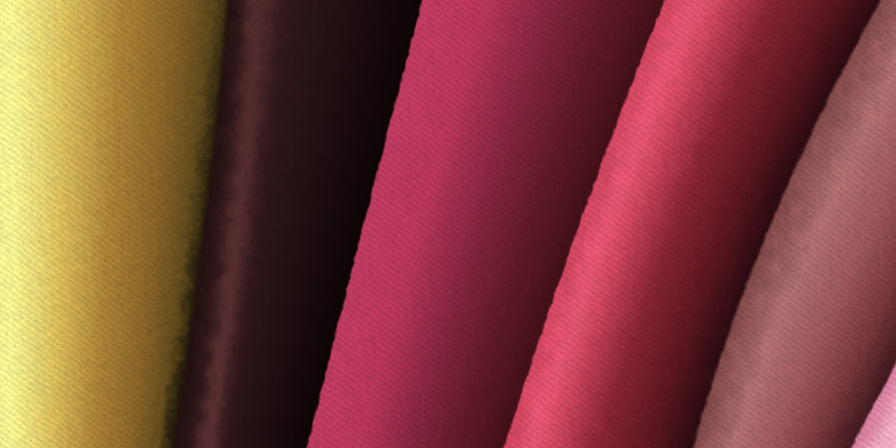
Write a Shadertoy shader that draws this texture.

```glsl
// Fanned folds of twill fabric: yellow, dark brown, magenta, coral, mauve and pink.

float hash(vec2 p) {
    return fract(sin(dot(p, vec2(127.1, 311.7))) * 43758.5453);
}

float noise(vec2 p) {
    vec2 i = floor(p), f = fract(p);
    f = f * f * (3.0 - 2.0 * f);
    return mix(mix(hash(i), hash(i + vec2(1, 0)), f.x),
               mix(hash(i + vec2(0, 1)), hash(i + vec2(1, 1)), f.x), f.y);
}

// Five colours spaced evenly over u = 0..1
vec3 ramp(float u, vec3 a, vec3 b, vec3 c, vec3 d, vec3 e) {
    float t = clamp(u, 0.0, 1.0) * 4.0;
    vec3 col = mix(a, b, clamp(t, 0.0, 1.0));
    col = mix(col, c, clamp(t - 1.0, 0.0, 1.0));
    col = mix(col, d, clamp(t - 2.0, 0.0, 1.0));
    return mix(col, e, clamp(t - 3.0, 0.0, 1.0));
}

// Horizontal place of a fold edge at height y, sagging to the left by bow
float foldEdge(float bottom, float top, float bow, float y) {
    return mix(bottom, top, y) - 4.0 * bow * y * (1.0 - y);
}

float cover(float d, float blur) {
    float w = blur + 0.8 / iResolution.y;
    return smoothstep(-w, w, d);
}

void mainImage(out vec4 fragColor, in vec2 fragCoord) {
    vec2 p = fragCoord / iResolution.y;
    p.x *= 2.0 * iResolution.y / iResolution.x;
    float y = p.y;

    // Slightly frayed edges and soft mottling of the light
    float x = p.x + 0.004 * (noise(p * 90.0) - 0.5);
    float mottle = noise(p * vec2(45.0, 30.0)) - 0.5;
    float wobble = 0.035 * mottle + 0.03 * (noise(p * 110.0) - 0.5);

    float brownEdge = foldEdge(0.385, 0.508, -0.008, y);
    float magentaEdge = foldEdge(0.685, 0.943, 0.002, y);
    float coralEdge = foldEdge(1.125, 1.484, 0.011, y);
    float mauveEdge = foldEdge(1.547, 1.966, 0.036, y);
    float pinkEdge = foldEdge(1.900, 2.430, 0.0, y);

    // Yellow fold
    float u = x / brownEdge + wobble;
    vec3 col = ramp((u - 0.07) / 0.93,
        vec3(0.95, 0.94, 0.56), vec3(0.84, 0.73, 0.35), vec3(0.66, 0.50, 0.21),
        vec3(0.52, 0.38, 0.15), vec3(0.30, 0.24, 0.09));
    col *= 1.0 - 0.6 * smoothstep(0.90, 1.02, u) * (1.0 - 0.5 * y);

    // Brown fold with a narrow sheen
    u = (x - brownEdge) / (magentaEdge - brownEdge) + wobble;
    vec3 brown = ramp(u,
        vec3(0.13, 0.06, 0.06), vec3(0.20, 0.10, 0.11), vec3(0.15, 0.07, 0.08),
        vec3(0.10, 0.04, 0.05), vec3(0.05, 0.02, 0.02));
    float sheen = (u - mix(0.26, 0.15, y)) / 0.085;
    brown += vec3(0.14, 0.08, 0.08) * exp(-sheen * sheen);
    col = mix(col, brown, cover(x - brownEdge, 0.007));

    // Magenta fold
    u = (x - magentaEdge) / (coralEdge - magentaEdge) + wobble;
    vec3 magenta = ramp(u,
        vec3(0.74, 0.23, 0.37), vec3(0.72, 0.21, 0.35), vec3(0.53, 0.15, 0.25),
        vec3(0.38, 0.10, 0.16), vec3(0.25, 0.06, 0.09));
    col = mix(col, magenta, cover(x - magentaEdge, 0.002));

    // Coral fold, brightest just inside its edge
    u = (x - coralEdge) / (mauveEdge - coralEdge) + wobble;
    vec3 coral = ramp(u,
        vec3(0.81, 0.27, 0.37), vec3(0.80, 0.27, 0.36), vec3(0.52, 0.14, 0.20),
        vec3(0.37, 0.09, 0.13), vec3(0.16, 0.04, 0.06));
    float ridge = (u - 0.14) / 0.08;
    coral += vec3(0.08, 0.06, 0.07) * exp(-ridge * ridge);
    col = mix(col, coral, cover(x - coralEdge, 0.002));

    // Mauve fold
    u = (x - mauveEdge) / (pinkEdge - mauveEdge) + wobble;
    vec3 mauve = ramp(u,
        vec3(0.50, 0.28, 0.28), vec3(0.68, 0.43, 0.43), vec3(0.60, 0.34, 0.36),
        vec3(0.47, 0.22, 0.24), vec3(0.24, 0.09, 0.11));
    col = mix(col, mauve, cover(x - mauveEdge, 0.004));

    // Pink corner
    vec3 pink = mix(vec3(0.84, 0.50, 0.62), vec3(0.94, 0.68, 0.78),
                    smoothstep(0.0, 0.08, x - pinkEdge));
    col = mix(col, pink, cover(x - pinkEdge, 0.003));

    // Diagonal twill ribs and thread grain, fading in the shadows
    float rib = sin(6.2832 * (dot(p, vec2(0.57, 0.82)) * 85.0 + 0.5 * noise(p * 25.0)));
    float grain = noise(p * 230.0) - 0.5;
    float light = smoothstep(0.15, 0.75, max(col.r, col.g));
    col *= 1.0 + 0.035 * rib * light + 0.10 * grain + 0.05 * mottle;

    fragColor = vec4(clamp(col, 0.0, 1.0), 1.0);
}
```
